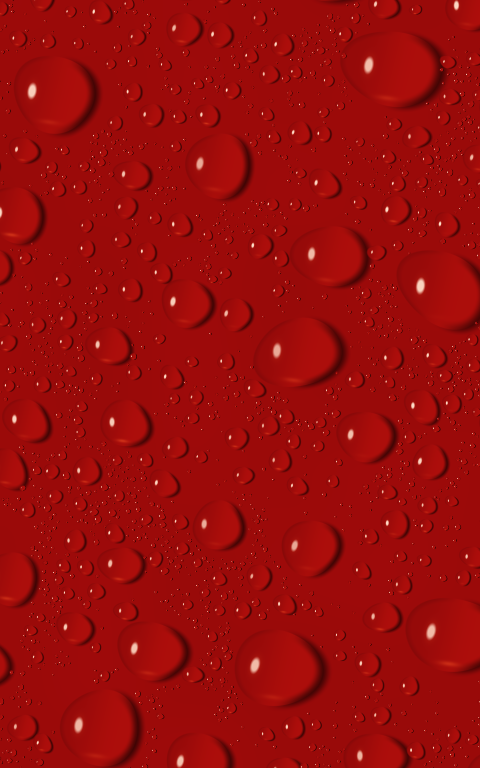
A Shadertoy shader for this texture:

```glsl
// Water drops of many sizes on a glossy red sheet, lit from the left.
// Five jittered grids, each finer than the last, scatter the drops; a drop is
// left out where a larger one already lies, then shaded by its own outline.

#define LAYERS 5
#define BIG_CELL 0.29
#define CELL_RATIO 0.47
#define JITTER 0.56
#define MIN_RADIUS 0.17
#define MAX_RADIUS 0.33
#define DENSITY 0.88
#define SHADOW 0.62
#define RIM_DARK 0.60
#define SEED 11.0

const vec3 SHEET_RED = vec3(0.608, 0.038, 0.037);
const vec3 BODY_DIM = vec3(0.590, 0.038, 0.036);
const vec3 BODY_LIT = vec3(0.675, 0.053, 0.042);
const vec3 GLINT = vec3(1.0, 0.88, 0.80);
const vec3 GLEAM = vec3(0.90, 0.27, 0.12);
const vec2 SHADE_DIR = vec2(0.97, -0.24);

struct Drop {
    vec2 center;
    float radius;
    vec4 traits;   // tilt, stretch, wobble phase, gleam
};

vec4 hash4(vec3 k) {
    vec4 p = fract(k.xyzx * vec4(0.1031, 0.1030, 0.0973, 0.1099));
    p += dot(p, p.wzxy + 33.33);
    return fract((p.xxyz + p.yzzw) * p.zywx);
}

float noise(vec2 p) {
    vec2 i = floor(p), f = fract(p);
    f = f * f * (3.0 - 2.0 * f);
    float a = hash4(vec3(i, SEED)).x, b = hash4(vec3(i + vec2(1, 0), SEED)).x;
    float c = hash4(vec3(i + vec2(0, 1), SEED)).x, d = hash4(vec3(i + 1.0, SEED)).x;
    return mix(mix(a, b, f.x), mix(c, d, f.x), f.y);
}

mat2 rotation(float a) {
    return mat2(cos(a), sin(a), -sin(a), cos(a));
}

float cellSize(int layer) {
    return BIG_CELL * pow(CELL_RATIO, float(layer));
}

// Each layer has its own grid angle, so that no rows show
mat2 gridTurn(int layer) {
    return rotation(0.45 + 1.3 * float(layer));
}

vec2 cellAt(vec2 p, int layer) {
    return floor(gridTurn(layer) * p / cellSize(layer));
}

Drop dropIn(vec2 id, int layer) {
    vec3 key = vec3(id + 200.0, SEED + 7.0 * float(layer));
    vec4 h = hash4(key);
    float cell = cellSize(layer);
    Drop drop;
    drop.center = (id + 0.5 + JITTER * (h.xy - 0.5)) * cell * gridTurn(layer);
    drop.traits = hash4(key + vec3(0.0, 0.0, 53.0));
    // Fine drops gather in clusters
    float share = DENSITY;
    if (layer > 2) share *= 0.15 + 0.75 * smoothstep(0.3, 0.75, noise(drop.center * 8.0 + 30.0));
    drop.radius = h.w < share ? cell * mix(MIN_RADIUS, MAX_RADIUS, h.z * h.z) : 0.0;
    return drop;
}

// 1 on the outline, 0 in the centre; w is measured in drop radii
float outline(Drop drop, vec2 w) {
    float stretch = mix(0.94, 1.24, drop.traits.y);
    vec2 q = rotation(mix(-0.3, 0.9, drop.traits.x)) * w * vec2(1.0 / stretch, sqrt(stretch));
    float a = atan(q.y, q.x + 1e-5);
    return length(q) / (1.0 + 0.035 * cos(3.0 * a + 6.28 * drop.traits.z));
}

bool covered(Drop drop, int layer) {
    for (int j = 0; j < layer; j++) {
        vec2 home = cellAt(drop.center, j);
        for (int n = 0; n < 9; n++) {
            Drop other = dropIn(home + vec2(n % 3 - 1, n / 3 - 1), j);
            float reach = 1.13 * other.radius + 1.1 * drop.radius;
            if (other.radius > 0.0 && distance(drop.center, other.center) < reach) return true;
        }
    }
    return false;
}

vec3 shadeDrop(vec3 color, Drop drop, vec2 w, float pixel) {
    float d = outline(drop, w);
    float side = dot(w, SHADE_DIR) / max(length(w), 1e-4);

    // Shadow thrown on the sheet
    float shadow = 1.0 - smoothstep(0.86, 1.13, outline(drop, w - 0.11 * SHADE_DIR));
    color *= 1.0 - SHADOW * shadow * smoothstep(-0.1, 0.7, side);

    // Body, dark far rim and thin near edge
    vec3 body = mix(BODY_DIM, BODY_LIT, smoothstep(-0.9, 0.5, dot(w, SHADE_DIR)));
    body *= 1.0 - RIM_DARK * smoothstep(0.76, 1.02, d) * smoothstep(0.1, 0.95, side);
    body *= 1.0 - 0.10 * smoothstep(0.85, 1.0, d) * smoothstep(0.0, 0.7, -side);

    // Warm gleam along the bottom, then the window glint on the left
    vec2 g = (w - vec2(-0.12, -0.74 - 0.12 * w.x)) / vec2(0.24, 0.05 + 0.5 * pixel);
    body = mix(body, GLEAM, 0.65 * drop.traits.w * exp(-dot(g, g)));
    vec2 s = rotation(0.3 * drop.traits.z) * (w - vec2(-0.56, 0.07)) / vec2(0.10, 0.18);
    float spot = length(s), blur = 0.3 + 4.0 * pixel;
    body = mix(body, GLEAM, 0.4 * exp(-0.7 * spot * spot));
    float glint = 1.0 - smoothstep(1.0 - blur, 1.0 + blur, spot);
    body = mix(body, GLINT, mix(0.7, 1.0, drop.traits.x) * glint);

    return mix(color, body, 1.0 - smoothstep(1.0 - pixel, 1.0 + pixel, d));
}

void mainImage(out vec4 fragColor, in vec2 fragCoord) {
    vec2 p = fragCoord / iResolution.x;
    vec3 color = SHEET_RED * (0.98 + 0.04 * noise(p * 5.0));
    for (int layer = 0; layer < LAYERS; layer++) {
        vec2 home = cellAt(p, layer);
        for (int n = 0; n < 9; n++) {
            Drop drop = dropIn(home + vec2(n % 3 - 1, n / 3 - 1), layer);
            vec2 offset = p - drop.center;
            if (length(offset) >= 1.5 * drop.radius || covered(drop, layer)) continue;
            color = shadeDrop(color, drop, offset / drop.radius, 0.8 / (iResolution.x * drop.radius));
        }
    }
    fragColor = vec4(color, 1.0);
}
```
